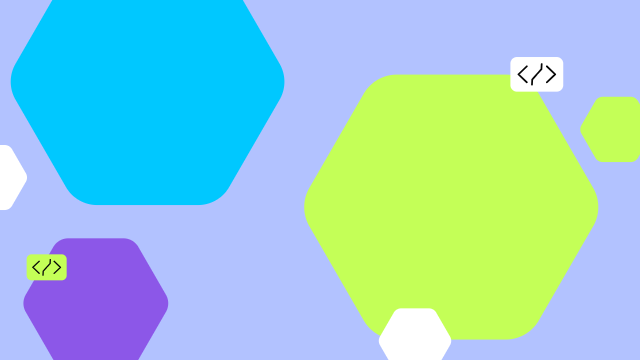
Reproduce this background procedurally as a WebGL 2 fragment shader.

```glsl
#version 300 es
precision highp float;
// Flat composition of rounded hexagons on a periwinkle field, with two
// small badges holding a bracket-and-slash icon. Every shape is a signed
// distance function, painted back to front with smoothed edges.

uniform vec2 u_resolution;
out vec4 fragColor;

const vec3 PERIWINKLE = vec3(0.698, 0.761, 1.0);
const vec3 LIME = vec3(0.769, 1.0, 0.341);
const vec3 CYAN = vec3(0.0, 0.784, 1.0);
const vec3 PURPLE = vec3(0.549, 0.341, 0.91);
const vec3 WHITE = vec3(1.0);
const vec3 INK = vec3(0.02);

// Hexagon with flat top and bottom; apothem is measured to the flat sides.
float roundedHexagon(vec2 p, float apothem, float radius) {
    const vec2 axis = vec2(-0.866025, 0.5);
    float inner = apothem - radius;
    float halfSide = inner * 0.57735;
    p = abs(p);
    p -= 2.0 * min(dot(axis, p), 0.0) * axis;
    p -= vec2(clamp(p.x, -halfSide, halfSide), inner);
    return length(p) * sign(p.y) - radius;
}

float roundedBox(vec2 p, vec2 halfSize, float radius) {
    vec2 q = abs(p) - halfSize + radius;
    return length(max(q, 0.0)) + min(max(q.x, q.y), 0.0) - radius;
}

float segment(vec2 p, vec2 a, vec2 b) {
    vec2 along = b - a;
    float t = clamp(dot(p - a, along) / dot(along, along), 0.0, 1.0);
    return length(p - a - along * t);
}

// Mirrored chevrons around a bent slash.
float codeIcon(vec2 p, float thickness) {
    float chevrons = segment(abs(p), vec2(0.58, 0.46), vec2(1.06, 0.0));
    // The slash is unchanged by a half turn, so fold it onto its upper half.
    vec2 q = p.y < 0.0 ? -p : p;
    float slash = min(segment(q, vec2(0.0), vec2(0.265, 0.30)),
                      segment(q, vec2(0.265, 0.30), vec2(0.28, 0.59)));
    return min(chevrons, slash) - thickness;
}

// Blends a colour over the base, one pixel wide at the edge.
vec3 paint(vec3 base, vec3 color, float dist, float pixel) {
    return mix(base, color, clamp(0.5 - dist / pixel, 0.0, 1.0));
}

vec3 paintBadge(vec3 base, vec2 p, vec2 halfSize, vec3 color, float pixel) {
    float scale = halfSize.y;
    base = paint(base, color, roundedBox(p, halfSize, 0.38 * scale), pixel);
    return paint(base, INK, codeIcon(p / scale, 0.05) * scale, pixel);
}

void main() {
    // Origin at the canvas centre, one unit per canvas height.
    float pixel = 1.0 / u_resolution.y;
    vec2 p = (gl_FragCoord.xy - 0.5 * u_resolution) * pixel;
    vec3 color = PERIWINKLE;

    // Large hexagons
    color = paint(color, CYAN, roundedHexagon(p - vec2(-0.479, 0.273), 0.3426, 0.100), pixel);
    color = paint(color, LIME, roundedHexagon(p - vec2(0.3646, -0.0752), 0.368, 0.1065), pixel);
    color = paint(color, PURPLE, roundedHexagon(p - vec2(-0.6227, -0.3426), 0.1806, 0.048), pixel);

    // Small hexagons
    color = paint(color, WHITE, roundedHexagon(p - vec2(-0.9144, 0.0069), 0.0903, 0.024), pixel);
    color = paint(color, WHITE, roundedHexagon(p - vec2(0.2639, -0.4468), 0.0903, 0.024), pixel);
    color = paint(color, LIME, roundedHexagon(p - vec2(0.8241, 0.1405), 0.0907, 0.024), pixel);

    // Badges
    color = paintBadge(color, p - vec2(0.6023, 0.2935), vec2(0.0734, 0.0481), WHITE, pixel);
    color = paintBadge(color, p - vec2(-0.7593, -0.2426), vec2(0.0556, 0.0361), LIME, pixel);

    fragColor = vec4(color, 1.0);
}
```
